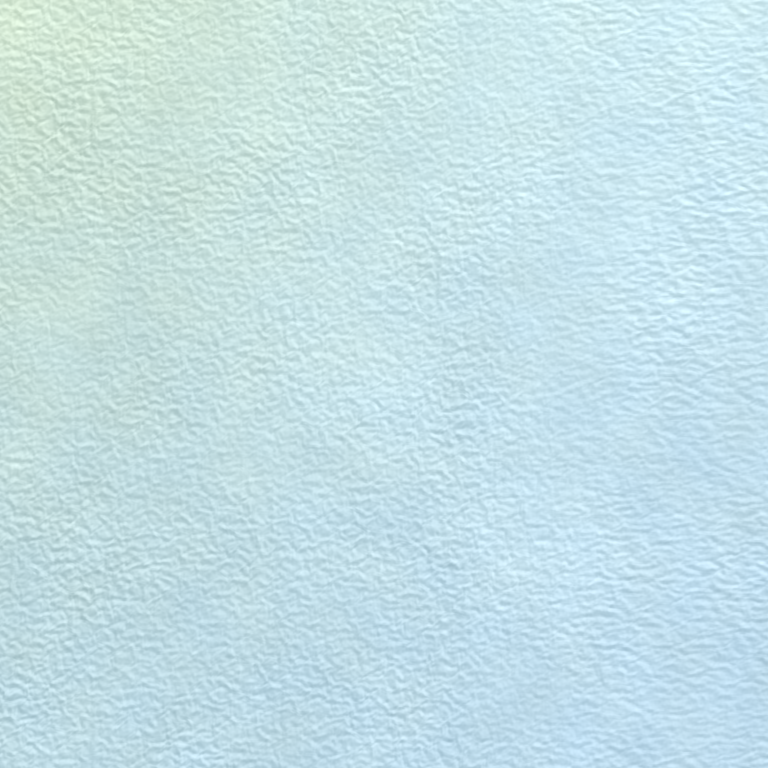
Write a three.js fragment shader that draws this texture.

```glsl
// Pale blue embossed plaster wall with a warm green tint at the upper left.
varying vec2 vUv;

vec2 hashGradient(vec2 cell) {
  vec3 h = fract(cell.xyx * vec3(0.1031, 0.1030, 0.0973));
  h += dot(h, h.yzx + 33.33);
  float angle = 6.2832 * fract((h.x + h.y) * h.z);
  return vec2(cos(angle), sin(angle));
}

float gradientNoise(vec2 p) {
  vec2 i = floor(p), f = p - i;
  vec2 u = f * f * f * (f * (f * 6.0 - 15.0) + 10.0);
  float a = dot(hashGradient(i), f);
  float b = dot(hashGradient(i + vec2(1, 0)), f - vec2(1, 0));
  float c = dot(hashGradient(i + vec2(0, 1)), f - vec2(0, 1));
  float d = dot(hashGradient(i + vec2(1, 1)), f - vec2(1, 1));
  return mix(mix(a, b, u.x), mix(c, d, u.x), u.y);
}

// Crumpled height: slightly bent grains, low swells and a finer octave
float plasterHeight(vec2 p) {
  vec2 bend = vec2(gradientNoise(p * 0.5 + 17.0), gradientNoise(p * 0.5 + 51.0));
  p += 0.6 * bend;
  float swell = gradientNoise(p * 0.55 + 83.0);
  return gradientNoise(p) + 0.5 * swell + 0.36 * gradientNoise(p * 1.9 + 29.0);
}

// Slope towards the light, for grains of the given density
float emboss(vec2 uv, vec2 density) {
  vec2 lightStep = vec2(0.0010, 0.0022);
  return plasterHeight((uv - lightStep) * density)
       - plasterHeight((uv + lightStep) * density);
}

void main() {
  vec2 uv = vUv;

  // Broad light: green upper left, bright upper right, greyer lower left
  float rise = pow(uv.y, 1.3);
  vec3 leftTint = mix(vec3(0.728, 0.842, 0.878), vec3(0.815, 0.893, 0.805), rise);
  vec3 rightTint = mix(vec3(0.748, 0.866, 0.935), vec3(0.812, 0.925, 0.955), rise);
  vec3 color = mix(leftTint, rightTint, smoothstep(-0.15, 0.95, uv.x));

  // Uneven patches in brightness and hue
  float patches = gradientNoise(uv * 3.5 + 7.0) + 0.7 * gradientNoise(uv * 9.0);
  patches += 0.7 * gradientNoise(uv * 21.0 + 63.0);
  color += 0.030 * patches;
  color += vec3(0.010, 0.002, -0.014) * gradientNoise(uv * 14.0 + 40.0);

  // Relief: crumpled on the left, flatter sideways ripples on the right
  float crumple = emboss(uv, vec2(100.0, 130.0));
  float ripple = emboss(uv + 3.0, vec2(68.0, 140.0));
  float side = smoothstep(0.5, 0.95, uv.x);
  float relief = mix(crumple, ripple, side) * (1.0 + 1.2 * side * (1.0 - side));
  float depth = 0.115 * (1.0 + 0.6 * gradientNoise(uv * 6.0 + 11.0));
  relief /= 1.0 + 0.35 * abs(relief);
  color += depth * relief * vec3(1.0, 0.95, 0.95);

  // Fine paper tooth
  color += 0.02 * gradientNoise(uv * 230.0);

  gl_FragColor = vec4(clamp(color, 0.0, 1.0), 1.0);
}
```
